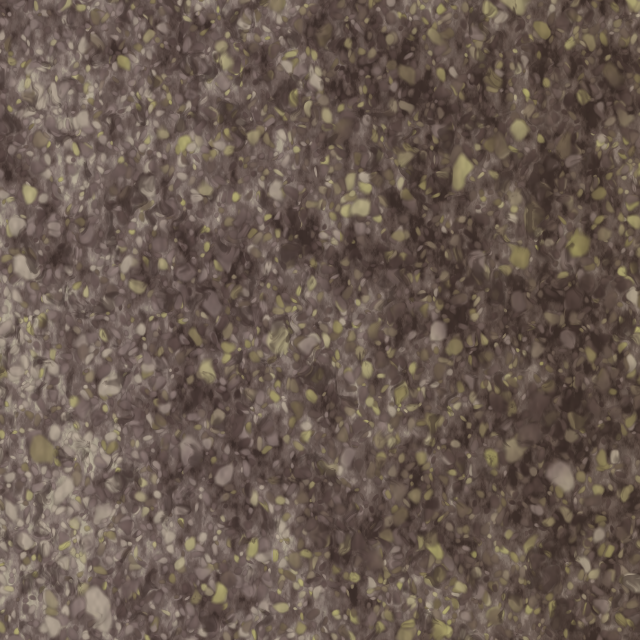
Give the GLSL for this texture, as a three.js fragment shader.

```glsl
varying vec2 vUv;

const vec3 SOIL = vec3(0.230, 0.180, 0.165);
const vec3 UMBER = vec3(0.330, 0.270, 0.250);
const vec3 TAUPE = vec3(0.410, 0.350, 0.328);
const vec3 ROSE_GREY = vec3(0.515, 0.457, 0.430);
const vec3 PALE_STONE = vec3(0.670, 0.630, 0.555);
const vec3 OLIVE_TINT = vec3(1.01, 1.03, 0.76);
const vec3 ROSE_TINT = vec3(1.01, 0.99, 1.01);

vec3 hash3(vec2 p, float seed) {
  vec3 q = fract(p.xyx * vec3(0.1031, 0.1030, 0.0973) + seed * 0.137);
  q += dot(q, q.yxz + 33.33);
  return fract((q.xxy + q.yzz) * q.zyx);
}

float valueNoise(vec2 p, float seed) {
  vec2 i = floor(p);
  vec2 f = fract(p);
  f = f * f * (3.0 - 2.0 * f);
  float low = mix(hash3(i, seed).x, hash3(i + vec2(1.0, 0.0), seed).x, f.x);
  float high = mix(hash3(i + vec2(0.0, 1.0), seed).x, hash3(i + 1.0, seed).x, f.x);
  return mix(low, high, f.y);
}

float fbm(vec2 p, float seed) {
  float sum = 0.0;
  float weight = 0.5;
  for (int i = 0; i < 4; i++) {
    sum += weight * valueNoise(p, seed + float(i));
    p = p * 2.03 + 7.1;
    weight *= 0.5;
  }
  return sum / 0.9375;
}

mat2 rotation(float angle) {
  float c = cos(angle);
  float s = sin(angle);
  return mat2(c, -s, s, c);
}

// Tone ramp from damp soil to dry pale stone
vec3 stoneRamp(float t) {
  vec3 color = mix(SOIL, UMBER, smoothstep(0.0, 0.30, t));
  color = mix(color, TAUPE, smoothstep(0.22, 0.55, t));
  color = mix(color, ROSE_GREY, smoothstep(0.52, 0.78, t));
  return mix(color, PALE_STONE, smoothstep(0.74, 1.08, t));
}

// Dryness: light on the left, darker on the right, broken into patches
float drynessAt(vec2 uv) {
  float side = smoothstep(0.10, 0.55, uv.x + 0.14 * (uv.y - 0.5));
  float patches = fbm(uv * vec2(9.0, 8.0), 3.0) - 0.5;
  float clusters = valueNoise(uv * vec2(27.0, 22.0), 9.0) - 0.5;
  return mix(0.72, 0.46, side) + 0.80 * patches + 0.42 * clusters;
}

// One jittered grid of soft, slightly upright pebbles with contact shadows
vec3 scatterGrains(vec3 ground, vec2 uv, float dryness, float count, float seed,
                   float share, float lift, float softness) {
  vec2 p = uv * count;
  vec2 cell = floor(p);
  float oliveShare = mix(0.25, 0.75, smoothstep(0.1, 0.75, vUv.x));
  for (int y = -1; y <= 1; y++) {
    for (int x = -1; x <= 1; x++) {
      vec2 id = cell + vec2(float(x), float(y));
      vec3 place = hash3(id, seed);
      vec3 form = hash3(id, seed + 2.3);
      vec3 look = hash3(id, seed + 4.9);
      float present = step(place.z, share);

      // Rounded, faceted outline
      vec2 local = rotation((form.x - 0.5) * 1.5) * (p - id - place.xy);
      float width = mix(0.24, 0.42, form.y);
      vec2 q = abs(local / (width * vec2(1.0, mix(1.0, 1.6, form.z))));
      float d = mix(length(q), max(max(q.x, q.y), (q.x + q.y) * 0.75), 0.5);

      float halo = present * (1.0 - smoothstep(0.8, 1.4, d));
      float body = present * (1.0 - smoothstep(1.0 - softness, 1.0 + softness * 0.7, d));
      float tone = look.x * 0.76 + (dryness - 0.5) * 0.90 + lift;
      float olive = step(look.y, oliveShare) * (0.25 + 0.75 * look.z) * smoothstep(0.25, 0.75, tone);
      vec3 stone = stoneRamp(tone) * mix(ROSE_TINT, OLIVE_TINT, olive);
      stone *= 1.03 + 0.08 * local.y - 0.07 * d;
      ground = mix(ground, SOIL, 0.26 * halo);
      ground = mix(ground, stone, body * 0.9);
    }
  }
  return ground;
}

void main() {
  // Warped coordinates keep the outlines irregular
  vec2 warp = vec2(valueNoise(vUv * 54.0, 11.0), valueNoise(vUv * 54.0, 17.0)) - 0.5;
  vec2 uv = vUv + warp * 0.012;
  float dryness = drynessAt(vUv);

  // Damp, mottled soil
  float mottle = fbm(vUv * vec2(85.0, 52.0), 23.0) - 0.5;
  vec3 color = stoneRamp(0.42 + 0.95 * (dryness - 0.5) + 1.1 * mottle);

  // Grains from grit to scattered pebbles
  color = scatterGrains(color, uv, dryness, 70.0, 31.0, 0.55, 0.20, 0.52);
  color = scatterGrains(color, uv + 0.13, dryness, 82.0, 71.0, 0.25, 0.24, 0.52);
  color = scatterGrains(color, uv + 0.37, dryness, 49.0, 43.0, 0.42, 0.27, 0.44);
  color = scatterGrains(color, uv + 0.71, dryness, 35.0, 57.0, 0.20, 0.38, 0.36);
  color = scatterGrains(color, uv + 0.53, dryness, 23.0, 83.0, 0.07, 0.38, 0.26);

  // Dark crevices and fine upright streaks
  float crevice = smoothstep(0.56, 0.76, fbm(vUv * vec2(46.0, 32.0) + warp, 61.0));
  color = mix(color, SOIL, 0.60 * crevice);
  float streak = valueNoise(vUv * vec2(170.0, 85.0), 97.0) - 0.5;
  color *= 1.0 + 0.13 * streak;

  // Green cast toward the right
  color *= mix(vec3(1.02), vec3(1.01, 1.01, 0.97), smoothstep(0.3, 1.0, vUv.x));
  gl_FragColor = vec4(color, 1.0);
}
```
